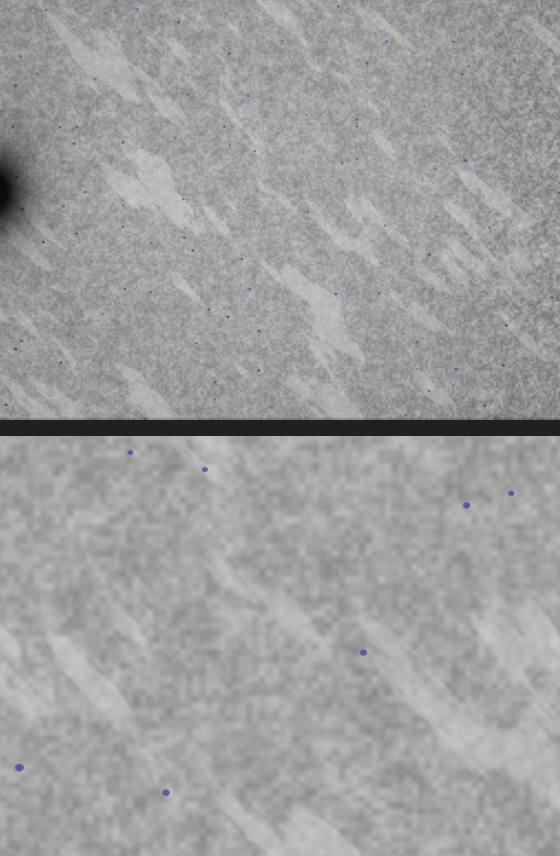
Top: the whole. Bottom: its middle third, enlarged.
Give the GLSL for this texture, as a WebGL 2 fragment shader.

```glsl
#version 300 es
precision highp float;
// Grey grainy film with pale ragged flecks, tiny blue specks and a soft dark spot at the left edge.

#define BASE_TONE 0.624
#define GRAIN_FREQ 190.0
#define GRAIN_AMOUNT 0.17
#define MOTTLE_FREQ 48.0
#define MOTTLE_AMOUNT 0.13
#define PATCH_FREQ 15.0
#define PATCH_LIFT 0.088
#define SPECK_CELL 0.085
#define SPECK_CHANCE 0.46
#define SPECK_RADIUS 0.0032
#define SPOT_CENTER vec2(-0.012, 0.542)

uniform vec2 u_resolution;
out vec4 outColor;

float hash(vec2 p) {
    vec3 q = fract(vec3(p.xyx) * 0.1031);
    q += dot(q, q.yzx + 33.33);
    return fract((q.x + q.y) * q.z);
}

float valueNoise(vec2 p) {
    vec2 cell = floor(p), f = fract(p);
    f = f * f * (3.0 - 2.0 * f);
    float low = mix(hash(cell), hash(cell + vec2(1, 0)), f.x);
    float high = mix(hash(cell + vec2(0, 1)), hash(cell + vec2(1, 1)), f.x);
    return mix(low, high, f.y);
}

float fbm(vec2 p, int octaves) {
    float sum = 0.0, weight = 0.5, total = 0.0;
    for (int i = 0; i < octaves; i++) {
        sum += weight * valueNoise(p);
        total += weight;
        weight *= 0.56;
        p = mat2(1.6, 1.2, -1.2, 1.6) * p + 17.3;
    }
    return sum / total;
}

// Fine grain: two close scales of noise, centred on zero
float grain(vec2 p) {
    float fine = valueNoise(p * GRAIN_FREQ + 40.0);
    float coarse = valueNoise(mat2(0.8, 0.6, -0.6, 0.8) * p * GRAIN_FREQ * 0.62 + 90.0);
    return 0.62 * fine + 0.38 * coarse - 0.5;
}

// Coverage of the pale patches, slightly drawn out along a falling diagonal
float palePatches(vec2 p, float aspect) {
    vec2 q = mat2(0.87, 0.40, 0.50, 0.76) * p;
    float density = 0.09 * (valueNoise(p * 3.2 + 5.0) - 0.5);
    density -= 0.05 * smoothstep(0.25, 0.6, abs(p.x / aspect - 0.48));
    return smoothstep(0.59, 0.69, fbm(q * PATCH_FREQ + 31.0, 5) + density);
}

// Speck coverage in x, shaded rim in y, blueness in z
vec3 specks(vec2 p, float pixel, float aspect) {
    vec3 result = vec3(0.0);
    vec2 home = floor(p / SPECK_CELL);
    for (int j = -1; j <= 1; j++) {
        for (int i = -1; i <= 1; i++) {
            vec2 cell = home + vec2(i, j);
            float present = step(hash(cell + 211.0), SPECK_CHANCE);
            vec2 center = (cell + vec2(hash(cell + 57.0), hash(cell + 129.0))) * SPECK_CELL;
            float radius = SPECK_RADIUS * mix(0.6, 1.15, hash(cell + 83.0));
            vec2 offset = p - center;
            float d = length(offset * vec2(1.0, 1.15)) - radius;
            float cover = present * (1.0 - smoothstep(-pixel, pixel, d));
            float rim = present * exp(-abs(d) / radius) * offset.x / (radius + abs(d));
            float blue = 1.0 - smoothstep(0.28, 0.46, abs(center.x / aspect - 0.5));
            if (cover > result.x) result.xz = vec2(cover, blue);
            result.y += rim;
        }
    }
    return result;
}

void main() {
    vec2 p = gl_FragCoord.xy / u_resolution.y;
    float aspect = u_resolution.x / u_resolution.y;
    float pixel = 1.0 / u_resolution.y;
    vec2 centered = vec2(p.x / aspect, p.y) - vec2(0.46, 0.52);

    // Uneven lighting, dimmer to the sides
    float tone = BASE_TONE + 0.018 - 0.17 * dot(centered, centered);
    tone += 0.025 * (valueNoise(p * 4.0 + 8.0) - 0.5);

    // Mottle, pale patches and grain
    float patches = palePatches(p, aspect);
    float mottle = fbm(p * MOTTLE_FREQ, 3) - 0.5;
    float rough = smoothstep(0.72, 1.0, p.x / aspect);
    tone += MOTTLE_AMOUNT * mottle * (1.0 - 0.4 * patches);
    tone += PATCH_LIFT * patches;
    tone += GRAIN_AMOUNT * grain(p) * (1.0 - 0.5 * patches) * (1.0 + 0.3 * rough);

    // Side-lit relief towards the right edge
    vec2 lightStep = vec2(0.004, -0.003);
    float relief = valueNoise(p * 85.0) - valueNoise((p + lightStep) * 85.0);
    tone += 0.11 * rough * relief;

    // Specks, blue in the middle and grey near the sides
    vec3 speck = specks(p, pixel, aspect);
    tone += 0.06 * speck.y;
    vec3 color = tone * vec3(1.0, 1.0, 1.003);
    vec3 speckColor = mix(vec3(0.27), vec3(0.30, 0.30, 0.62), speck.z);
    color = mix(color, speckColor, 0.85 * speck.x);

    // Soft dark spot with a wide faint halo, and a thin dim lower border
    float spot = length((p - SPOT_CENTER) * vec2(1.35, 1.0));
    float shade = 0.88 * exp(-pow(spot / 0.088, 2.0)) + 0.20 * exp(-pow(spot / 0.19, 2.0));
    color *= 1.0 - min(shade, 0.93);
    color *= 1.0 - 0.18 * (1.0 - smoothstep(0.002, 0.008, p.y));

    outColor = vec4(clamp(color, 0.0, 1.0), 1.0);
}
```
